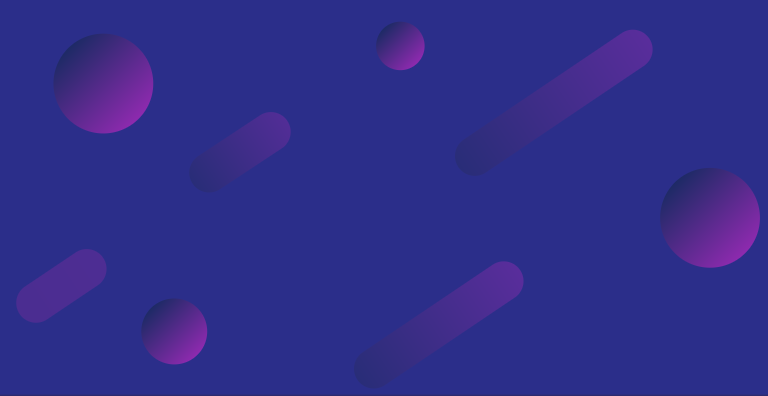
Reproduce this background procedurally as a Shadertoy shader.

```glsl
// Flat indigo backdrop with four shaded discs and four slanted pills.
// Each shape is a signed distance; a linear gradient fills it, navy to violet.
// Lengths are in canvas heights, with the origin at the lower left.

#define BACKDROP    vec3(0.170, 0.182, 0.540)
#define DISC_DARK   vec3(0.115, 0.165, 0.400)
#define DISC_BRIGHT vec3(0.555, 0.165, 0.685)
#define PILL_DARK   vec3(0.160, 0.177, 0.470)
#define PILL_BRIGHT vec3(0.350, 0.175, 0.610)
#define BASE_LINE   vec3(0.175, 0.165, 0.430)
#define PILL_RADIUS 0.0500
#define LINE_HEIGHT 0.0035

// Disc: centre x, centre y, radius
const vec3 discs[4] = vec3[4](
    vec3(0.261, 0.789, 0.1260),
    vec3(1.011, 0.884, 0.0612),
    vec3(1.793, 0.450, 0.1260),
    vec3(0.440, 0.163, 0.0832));

// Pill: lower end, upper end
const vec4 pills[4] = vec4[4](
    vec4(0.528, 0.564, 0.684, 0.667),
    vec4(1.199, 0.606, 1.598, 0.875),
    vec4(0.944, 0.069, 1.272, 0.290),
    vec4(0.091, 0.235, 0.219, 0.321));

// Gradient position at the lower and upper tip of each pill
const vec2 pillTints[4] = vec2[4](
    vec2(0.0, 0.85), vec2(0.0, 1.0), vec2(0.0, 1.0), vec2(0.70, 0.76));

float coverage(float dist, float pixel) {
    return clamp(0.5 - dist / pixel, 0.0, 1.0);
}

float segmentDistance(vec2 p, vec2 a, vec2 b) {
    vec2 axis = b - a;
    float t = clamp(dot(p - a, axis) / dot(axis, axis), 0.0, 1.0);
    return length(p - a - axis * t);
}

// Position along a pill, 0 at its lower tip and 1 at its upper tip
float pillPosition(vec2 p, vec2 a, vec2 b) {
    float span = length(b - a);
    float along = dot(p - a, (b - a) / span);
    return clamp((along + PILL_RADIUS) / (span + 2.0 * PILL_RADIUS), 0.0, 1.0);
}

void mainImage(out vec4 fragColor, in vec2 fragCoord) {
    float pixel = 1.0 / iResolution.y;
    vec2 p = fragCoord * pixel;
    vec3 color = BACKDROP;

    // Slanted pills, shaded along their axis
    for (int i = 0; i < 4; i++) {
        vec2 a = pills[i].xy, b = pills[i].zw;
        float tint = mix(pillTints[i].x, pillTints[i].y, pillPosition(p, a, b));
        float dist = segmentDistance(p, a, b) - PILL_RADIUS;
        color = mix(color, mix(PILL_DARK, PILL_BRIGHT, tint), coverage(dist, pixel));
    }

    // Discs, shaded from upper left to lower right
    for (int i = 0; i < 4; i++) {
        vec2 q = (p - discs[i].xy) / discs[i].z;
        float tint = clamp(0.5 + 0.5 * dot(q, vec2(0.7071, -0.7071)), 0.0, 1.0);
        float dist = (length(q) - 1.0) * discs[i].z;
        color = mix(color, mix(DISC_DARK, DISC_BRIGHT, tint), coverage(dist, pixel));
    }

    // Thin dark line along the lower edge
    color = mix(color, BASE_LINE, coverage(p.y - LINE_HEIGHT, pixel));

    fragColor = vec4(color, 1.0);
}
```
